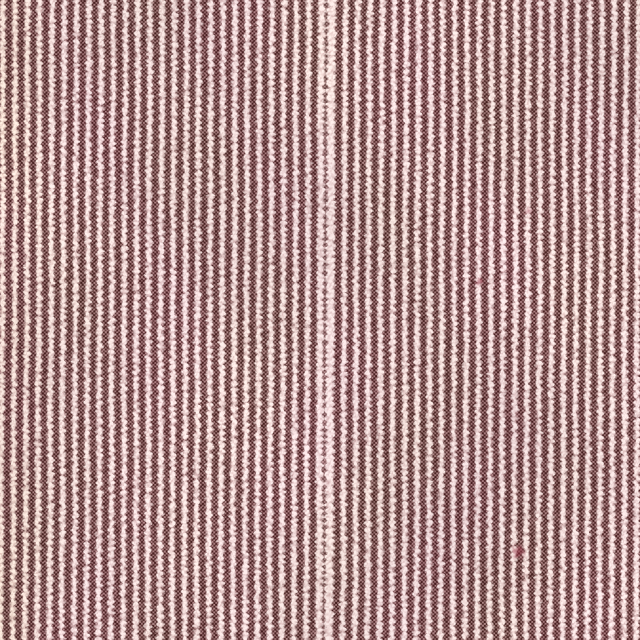
Reproduce this texture procedurally as a three.js fragment shader.

```glsl
// Woven ticking cloth: narrow upright stripes of dark crossed weave between
// pale rope-like ribs, with one thin dotted stripe near the middle.
// Stripes come from rounded coordinates; yarn wear is cellular noise and sines.

varying vec2 vUv;

const float TAU = 6.28319;
const float STRIPES = 52.4;    // dark stripes across
const float STITCHES = 88.0;   // rib stitches down
const float CHECKS = 168.0;    // fine weave periods

const vec3 CREAM = vec3(1.0, 0.93, 0.92);
const vec3 BLUSH = vec3(0.81, 0.67, 0.67);
const vec3 ROSE = vec3(0.69, 0.52, 0.525);
const vec3 MAROON = vec3(0.28, 0.125, 0.125);
const vec3 STAIN = vec3(0.58, 0.20, 0.27);

float hash(vec2 p) {
  return fract(sin(dot(p, vec2(127.1, 311.7))) * 43758.5);
}

// Distance to the nearest scattered point
float cellular(vec2 p) {
  vec2 cell = floor(p);
  float nearest = 2.0;
  for (int j = -1; j <= 1; j++) {
    for (int i = -1; i <= 1; i++) {
      vec2 c = cell + vec2(float(i), float(j));
      vec2 point = c + vec2(hash(c), hash(c + 37.0));
      nearest = min(nearest, length(p - point));
    }
  }
  return nearest;
}

// Slow drift in the range -1 to 1
float drift(vec2 p) {
  return 0.5 * sin(p.x * 1.7 + 2.0 * sin(p.y * 0.9))
       + 0.3 * sin(p.y * 2.3 - p.x * 1.1 + 1.3)
       + 0.2 * sin(p.x * 4.1 + p.y * 3.7);
}

// Stripe coordinate: whole numbers lie on dark stripe centres
float stripeCoord(vec2 uv, float count) {
  float middle = 0.509 + 0.004 * (uv.y - 0.5);
  return (uv.x - middle) * count + 0.05 * drift(uv * 9.0);
}

// Crossed threads as a soft checker, 0 to 1
float checker(vec2 uv, float count) {
  vec2 w = sin(uv * count * TAU);
  return 0.5 + 0.5 * w.x * w.y;
}

float spot(vec2 uv, vec2 centre, float radius) {
  float ragged = radius * (1.0 + 0.35 * drift(uv * 300.0));
  return 1.0 - smoothstep(0.1 * ragged, ragged, length(uv - centre));
}

void main() {
  vec2 uv = vUv;
  float s = stripeCoord(uv, STRIPES);
  float id = floor(s + 0.5);
  float across = s - id;
  float isThin = 1.0 - step(0.5, abs(id));

  // Stitches slip out of step from stripe to stripe and along each one
  float slip = 0.35 * sin(uv.y * 61.0 + id * 2.4) + 0.4 * hash(vec2(id, 4.0));
  float row = uv.y * STITCHES + slip + 0.3 * drift(uv * 12.0);
  float stitch = sin(row * TAU);
  float grain = cellular(uv * vec2(150.0, 170.0)) - 0.45;
  float fleck = hash(floor(uv * 300.0)) - 0.5;
  float size = hash(vec2(floor(row), id)) - 0.5;

  // Ragged dark band; the thin stripe breaks into dots
  float wide = 0.285 + 0.03 * stitch + 0.025 * (hash(vec2(id, 9.0)) - 0.5);
  float dotted = 0.13 + 0.09 * stitch + 0.07 * size;
  float halfWidth = mix(wide, dotted, isThin) + 0.2 * grain + 0.05 * fleck;
  float sway = 0.06 * sin(row * TAU + 1.2) + 0.05 * size;
  float shifted = across + mix(sway, 0.07, isThin);
  float dark = 1.0 - smoothstep(-0.14, 0.14, abs(shifted) - halfWidth);
  dark *= mix(1.0, 0.85, isThin);

  // Pale twisted rib with diagonal creases
  float ribSide = (0.5 - abs(across)) * sign(across);
  float crease = 0.5 + 0.5 * sin((row + ribSide * 1.6) * TAU);
  float ribShade = 0.12 + 0.28 * crease * crease + 0.65 * grain + 0.35 * fleck;
  vec3 rib = mix(CREAM, BLUSH, clamp(ribShade, 0.0, 1.0));

  // Dark band of crossed threads
  float check = checker(uv, CHECKS);
  float bandShade = 0.45 + 1.0 * (check - 0.5) + 0.4 * fleck + 0.35 * grain;
  vec3 band = mix(MAROON, ROSE, clamp(bandShade, 0.0, 1.0));

  // Uneven dye between warm brown and cool pink
  float dye = drift(uv * vec2(14.0, 7.0) + 2.0);
  band += dye * vec3(0.012, -0.006, 0.008);
  rib += dye * vec3(0.0, -0.005, 0.010);
  rib.b -= 0.03 * (1.0 - smoothstep(0.0, 0.12, uv.x));
  vec3 color = mix(rib, band, dark);
  color *= 1.0 + 0.025 * drift(uv * 5.0 + 4.0);

  // Small dye stains
  float stain = 0.55 * spot(uv, vec2(0.810, 0.138), 0.014);
  stain = max(stain, 0.45 * spot(uv, vec2(0.749, 0.560), 0.009));
  stain = max(stain, 0.35 * spot(uv, vec2(0.826, 0.670), 0.008));
  color = mix(color, STAIN, stain);

  gl_FragColor = vec4(clamp(color, 0.0, 1.0), 1.0);
}
```
